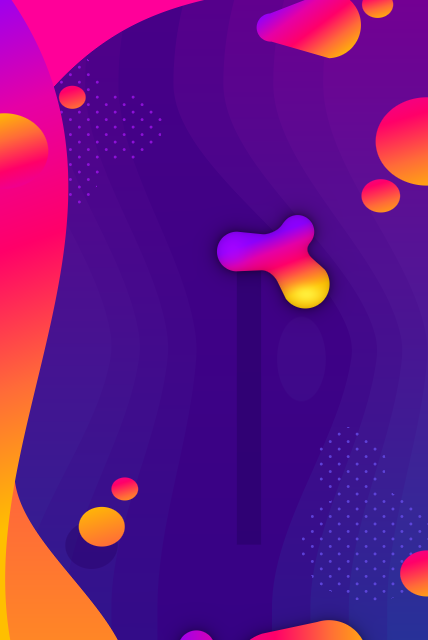
Write a WebGL 2 fragment shader that draws this background.

```glsl
#version 300 es
precision highp float;

uniform vec2 u_resolution;
out vec4 outColor;

// Discs: centre, radius, ramp position at the top; then ramp position at the bottom
const vec4 DISCS[8] = vec4[8](
    vec4(0.007, 0.764, 0.059, 0.97), vec4(0.113, 0.848, 0.018, 0.45),
    vec4(0.590, 0.993, 0.021, 0.42), vec4(0.667, 0.779, 0.069, 0.42),
    vec4(0.595, 0.694, 0.026, 0.45), vec4(0.195, 0.236, 0.018, 0.42),
    vec4(0.159, 0.177, 0.031, 0.96), vec4(0.667, 0.104, 0.036, 0.42));
const float DISC_ENDS[8] = float[8](0.36, 0.75, 0.92, 0.92, 0.86, 0.82, 0.76, 0.90);

// Violet, magenta, red, orange, yellow
vec3 ramp(float t) {
    t = clamp(t, 0.0, 1.0) * 4.0;
    vec3 c = mix(vec3(0.55, 0.0, 1.0), vec3(0.90, 0.0, 0.65), clamp(t, 0.0, 1.0));
    c = mix(c, vec3(1.0, 0.0, 0.41), clamp(t - 1.0, 0.0, 1.0));
    c = mix(c, vec3(1.0, 0.42, 0.22), clamp(t - 2.0, 0.0, 1.0));
    return mix(c, vec3(1.0, 0.75, 0.0), clamp(t - 3.0, 0.0, 1.0));
}

float fill(float d, float pixel) { return clamp(0.5 - d / pixel, 0.0, 1.0); }

float cubic(float t, vec4 k) {
    float s = 1.0 - t;
    return dot(k, vec4(s * s * s, 3.0 * s * s * t, 3.0 * s * t * t, t * t * t));
}

float ellipse(vec2 p, vec2 radii) { return (length(p / radii) - 1.0) * min(radii.x, radii.y); }

float box(vec2 p, vec2 halfSize) {
    vec2 d = abs(p) - halfSize;
    return max(d.x, d.y);
}

float roundCone(vec2 p, vec2 a, vec2 b, float ra, float rb) {
    float h = clamp(dot(p - a, b - a) / dot(b - a, b - a), 0.0, 1.0);
    return length(p - mix(a, b, h)) - mix(ra, rb, h);
}

float smoothMin(float a, float b, float k) {
    float h = max(k - abs(a - b), 0.0) / k;
    return min(a, b) - h * h * k * 0.25;
}

// Staggered dot lattice
float dots(vec2 p, vec2 cell, float radius) {
    vec2 q = p / cell;
    float a = length((fract(q) - 0.5) * cell);
    float b = length((fract(q + 0.5) - 0.5) * cell);
    return min(a, b) - radius;
}

// S-shaped edge through x positions at the top, middle and bottom
float bandEdge(float depth, float top, float mid, float low) {
    float lift = max(0.13 - depth, 0.0);
    float x = mix(top, mid, smoothstep(0.13, 0.56, depth));
    return mix(x, low, smoothstep(0.52, 0.95, depth)) + lift * lift;
}

vec3 backdrop(vec2 p, float pixel) {
    float depth = 1.0 - p.y;
    vec3 col = mix(vec3(0.28, 0.0, 0.53), vec3(0.21, 0.01, 0.52), depth);
    vec3 tint = mix(vec3(0.62, 0.0, 0.62), vec3(0.10, 0.37, 0.67), depth);
    for (int i = 0; i < 4; i++) {
        float k = float(i);
        float right = bandEdge(depth, 0.271 + 0.078 * k, 0.552 + 0.039 * k, 0.425 + 0.06 * k);
        float left = bandEdge(depth, 0.185 - 0.052 * k, 0.308 - 0.044 * k, 0.246 - 0.072 * k);
        col = mix(col, tint, 0.16 * fill(right - p.x, pixel));
        col = mix(col, tint, 0.10 * fill(p.x - left, pixel));
    }
    // Faint bar, oval and dark disc
    vec3 shade = vec3(0.15, 0.0, 0.40);
    col = mix(col, shade, 0.55 * fill(box(p - vec2(0.389, 0.363), vec2(0.019, 0.214)), pixel));
    col = mix(col, tint, 0.13 * fill(ellipse(p - vec2(0.471, 0.439), vec2(0.038, 0.066)), pixel));
    col = mix(col, shade, 0.40 * fill(ellipse(p - vec2(0.143, 0.148), vec2(0.041, 0.037)), pixel));
    // Two dotted patches
    float upper = min(ellipse(p - vec2(0.124, 0.796), vec2(0.040, 0.118)),
                      ellipse(p - vec2(0.189, 0.802), vec2(0.065, 0.053)));
    float lower = min(ellipse(p - vec2(0.547, 0.277), vec2(0.056, 0.056)),
                      ellipse(p - vec2(0.580, 0.147), vec2(0.112, 0.086)));
    float dot1 = fill(dots(p - vec2(0.124, 0.895), vec2(0.028, 0.0234), 0.0022), pixel);
    col = mix(col, vec3(0.62, 0.08, 0.92), 0.8 * dot1 * step(upper, 0.0));
    return mix(col, vec3(0.40, 0.30, 0.92), 0.8 * dot1 * step(lower, 0.0));
}

// Large shapes along the left side
vec3 waves(vec3 col, vec2 p, float pixel) {
    float depth = 1.0 - p.y;
    float cap = cubic(clamp((p.x - 0.081) / 0.238, 0.0, 1.0), vec4(0.139, 0.051, 0.019, 0.0));
    col = mix(col, vec3(1.0, 0.0, 0.60), fill(depth - cap, pixel));
    float s = (depth - 0.749) / 0.251;
    float hill = cubic(s, vec4(0.023, 0.031, 0.139, 0.184));
    col = mix(col, ramp(0.73 + 0.10 * s), fill(p.x - hill, pixel) * step(0.0, s));
    float wave = cubic(depth, vec4(0.018, 0.245, -0.042, 0.016));
    return mix(col, ramp(0.05 + 1.14 * depth + 0.4 * p.x), fill(p.x - wave, pixel));
}

vec3 blobs(vec3 col, vec2 p, float pixel) {
    float egg = roundCone(p, vec2(0.423, 0.957), vec2(0.512, 0.961), 0.022, 0.052);
    col = mix(col, ramp((p.x - 0.40) * 4.5 + (0.97 - p.y) * 6.0), fill(egg, pixel));

    float mound = roundCone(p, vec2(0.430, -0.055), vec2(0.514, -0.029), 0.068, 0.060);
    mound = smoothMin(mound, length(p - vec2(0.307, -0.014)) - 0.029, 0.012);
    col *= 1.0 - 0.25 * exp(-max(mound, 0.0) * 110.0);
    col = mix(col, ramp(0.05 + (p.x - 0.28) * 3.0), fill(mound, pixel));

    // Three-lobed drop with shadow, rim and highlights
    vec2 hub = vec2(0.440, 0.605);
    float drop = roundCone(p, hub, vec2(0.370, 0.607), 0.026, 0.031);
    drop = smoothMin(drop, roundCone(p, hub, vec2(0.465, 0.638), 0.026, 0.026), 0.016);
    drop = smoothMin(drop, roundCone(p, hub, vec2(0.477, 0.556), 0.026, 0.038), 0.016);
    col *= 1.0 - 0.35 * exp(-max(drop, 0.0) * 110.0);
    vec3 skin = ramp(0.05 + (p.x - 0.370) * 3.5 + (0.607 - p.y) * 9.4);
    skin *= 1.0 - 0.12 * exp(min(drop, 0.0) * 160.0);
    vec2 shine = (p - vec2(0.479, 0.540)) / vec2(0.026, 0.015);
    skin = mix(skin, vec3(1.0, 0.95, 0.25), 0.9 * exp(-dot(shine, shine)));
    vec2 glow = (p - vec2(0.364, 0.607)) / 0.022;
    skin = mix(skin, vec3(0.70, 0.02, 1.0), 0.6 * exp(-dot(glow, glow)));
    return mix(col, skin, fill(drop, pixel));
}

void main() {
    vec2 p = gl_FragCoord.xy / u_resolution.y;
    float pixel = 1.0 / u_resolution.y;
    vec3 col = waves(backdrop(p, pixel), p, pixel);
    for (int i = 0; i < 8; i++) {
        vec4 disc = DISCS[i];
        vec2 q = p - disc.xy;
        float t = 0.5 - 0.5 * q.y / disc.z + 0.15 * q.x / disc.z;
        float d = ellipse(q, disc.z * vec2(1.16, 1.0));
        col = mix(col, ramp(mix(disc.w, DISC_ENDS[i], clamp(t, 0.0, 1.0))), fill(d, pixel));
    }
    outColor = vec4(blobs(col, p, pixel), 1.0);
}
```
